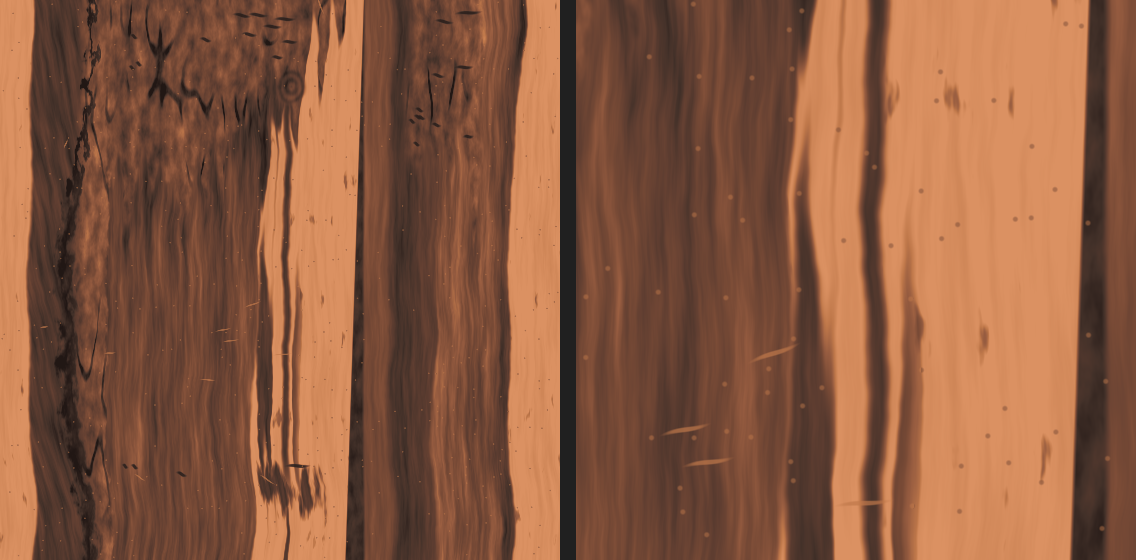
Left: the whole. Right: its middle third, enlarged.
Write a WebGL 2 fragment shader that draws this texture.

```glsl
#version 300 es
precision highp float;
// Weathered two-tone timber: pale sapwood, streaked heartwood, torn bark and a shadowed gap.

uniform vec2 u_resolution;
out vec4 fragColor;

const vec3 SOOT = vec3(0.13, 0.09, 0.08);
const vec3 DARK = vec3(0.26, 0.19, 0.16);
const vec3 BROWN = vec3(0.37, 0.24, 0.19);
const vec3 UMBER = vec3(0.47, 0.29, 0.21);
const vec3 RUST = vec3(0.59, 0.36, 0.25);
const vec3 HONEY = vec3(0.75, 0.47, 0.29);
const vec3 PALE = vec3(0.86, 0.57, 0.385);
const vec2 COARSE_GRAIN = vec2(24.0, 2.2);
const vec2 FINE_GRAIN = vec2(115.0, 8.0);
const float EDGE = 0.003;
const int NICKS = 26;
const int SPLINTERS = 12;

uint scramble(uint n) {
  n = (n ^ 61u) ^ (n >> 16);
  n *= 9u;
  n = (n ^ (n >> 4)) * 668265261u;
  return n ^ (n >> 15);
}

float hash(ivec2 c) {
  return float(scramble(uint(c.x) + scramble(uint(c.y))) >> 8) / 16777216.0;
}

float corner(ivec2 c, vec2 d) {
  float angle = 6.2832 * hash(c);
  return dot(vec2(cos(angle), sin(angle)), d);
}

float noise(vec2 p) {
  ivec2 c = ivec2(floor(p));
  vec2 f = fract(p);
  vec2 u = f * f * f * (f * (f * 6.0 - 15.0) + 10.0);
  float low = mix(corner(c, f), corner(c + ivec2(1, 0), f - vec2(1, 0)), u.x);
  float high = mix(corner(c + ivec2(0, 1), f - vec2(0, 1)), corner(c + ivec2(1), f - 1.0), u.x);
  return 1.4 * mix(low, high, u.y);
}

float fbm(vec2 p) {
  float sum = 0.0, gain = 0.5;
  for (int i = 0; i < 4; i++) {
    sum += gain * noise(p);
    p = p * 2.03 + 17.3;
    gain *= 0.5;
  }
  return sum;
}

float after(float edge, float v) { return smoothstep(-EDGE, EDGE, v - edge); }
float ridge(float v, float width) { return 1.0 - smoothstep(0.2 * width, width, abs(v)); }

vec3 ramp(float t) {
  t = clamp(t, -0.2, 1.0) * 5.0;
  vec3 c = mix(SOOT, DARK, clamp(t + 1.0, 0.0, 1.0));
  c = mix(c, BROWN, clamp(t, 0.0, 1.0));
  c = mix(c, UMBER, clamp(t - 1.0, 0.0, 1.0));
  c = mix(c, RUST, clamp(t - 2.0, 0.0, 1.0));
  c = mix(c, HONEY, clamp(t - 3.0, 0.0, 1.0));
  return mix(c, PALE, clamp(t - 4.0, 0.0, 1.0));
}

// Soft-ended stroke of half-size s, turned by a
float stroke(vec2 d, float a, vec2 s) {
  d = mat2(cos(a), -sin(a), sin(a), cos(a)) * d;
  d.y += 0.3 * s.y * sin(d.x / s.x * 3.0);
  return 1.0 - smoothstep(0.5, 1.2, length(d / s));
}

void main() {
  vec2 uv = gl_FragCoord.xy / u_resolution;
  float sway = 0.012 * noise(vec2(1.7, uv.y * 5.0)) + 0.008 * fbm(uv * vec2(8.0, 9.0));
  vec2 p = uv + vec2(sway, 0.0);
  float coarse = fbm(p * COARSE_GRAIN), fine = fbm(p * FINE_GRAIN + 9.0);
  float rough = fbm(p * vec2(60.0, 24.0)), flame = noise(p * vec2(48.0, 2.5) + 4.0);
  float heart = 0.32 + 0.42 * coarse + 0.38 * fine;
  float sap = 0.98 + 0.10 * coarse + 0.12 * fine;
  sap -= 0.4 * smoothstep(0.32, 0.55, fbm(p * vec2(55.0, 14.0) + 31.0));
  float bark = 0.36 + 0.35 * coarse + 0.55 * rough;
  bark -= 0.5 * ridge(noise(p * vec2(26.0, 6.0)), 0.10) * smoothstep(-0.1, 0.3, noise(p * 9.0));

  // Left board: sapwood, slanted dark strip, heartwood
  float slanted = fbm(vec2((p.x + 0.2 * p.y) * 75.0, p.y * 7.0));
  float tone = mix(sap, 0.10 + 0.38 * slanted, after(0.058 + 0.006 * flame, p.x));
  tone = mix(tone, heart, after(0.195, p.x));

  // Torn bark above a charred, flame-shaped rim
  float rim = 0.67 + 0.16 * smoothstep(0.36, 0.48, p.x) + 0.11 * flame;
  float inside = smoothstep(0.13, 0.16, p.x);
  float above = p.y - rim;
  tone = mix(tone, bark, inside * smoothstep(-0.01, 0.02, above));
  tone -= 0.24 * inside * exp(-abs(above + 0.03) * 18.0);

  // Ragged crevice with a crumbling lip
  float crack = 0.125 + 0.035 * smoothstep(0.55, 0.85, p.y) + 0.03 * smoothstep(0.4, 0.0, p.y) + 0.03 * rough;
  tone = mix(tone, bark + 0.08, after(crack, p.x) * (1.0 - after(0.195 + 0.01 * rough, p.x)));
  float width = 0.007 + 0.014 * smoothstep(0.75, 0.6, p.y);
  tone = mix(tone, -0.14 + 0.3 * rough, ridge(p.x - crack, width));

  // Middle sapwood with dark tongues from above, long streaks and low flames
  float crown = 0.70 + 2.4 * max(p.x - 0.48, 0.0) + 0.16 * flame;
  float middle = after(0.442 + 0.05 * p.y + 0.008 * flame, p.x) * (1.0 - smoothstep(-0.02, 0.02, p.y - crown));
  float streaks = smoothstep(0.2, 0.42, noise(p * vec2(60.0, 1.6) + 7.0)) * (1.0 - smoothstep(0.52, 0.55, p.x));
  streaks = max(streaks, ridge(p.x - 0.515, 0.009) * smoothstep(0.08, 0.2, p.y));
  float low = exp(-pow((p.y - 0.13) / 0.08, 2.0)) * (1.0 - smoothstep(0.57, 0.61, p.x));
  streaks = max(streaks, smoothstep(0.40, 0.60, 0.55 * low + 0.6 * fbm(p * vec2(45.0, 8.0))));
  tone = mix(tone, mix(sap, 0.1 + 0.3 * fine, streaks), middle);
  float knot = length((p - vec2(0.52, 0.845)) * vec2(1.0, 0.8));
  tone = mix(tone, 0.16 + 0.12 * sin(knot * 500.0) + 0.4 * rough, 1.0 - smoothstep(0.018, 0.03, knot));

  // Right board: shaded flank, dark band, warm heartwood, sapwood
  float right = mix(0.40 + 0.2 * coarse + 0.2 * fine, 0.03 + 0.2 * smoothstep(0.71, 0.79, p.x) + 0.25 * fine, smoothstep(0.69, 0.712, p.x));
  right = mix(right, heart + 0.16, after(0.78 + 0.012 * flame, p.x));
  float torn = smoothstep(0.70, 0.76, p.y + 0.08 * flame) * smoothstep(0.715, 0.745, p.x) * (1.0 - after(0.84, p.x));
  right = mix(right, bark - 0.04, torn);
  float scar = ridge(p.x - 0.85, 0.018 * smoothstep(0.52, 0.75, p.y) + 0.001);
  right = mix(right, bark + 0.16, scar * smoothstep(0.5, 0.6, p.y));
  float rightEdge = 0.914 + 0.02 * smoothstep(0.6, 1.0, p.y);
  right -= 0.35 * smoothstep(0.05, 0.0, abs(p.x - rightEdge + 0.01) * 2.0);
  right = mix(right, sap, after(rightEdge, p.x));

  // Gap between the boards
  float seam = 0.617 + 0.033 * uv.y;
  right = mix(-0.03 + 0.25 * rough, right, after(0.65, uv.x + 0.2 * sway));
  tone = mix(tone, right, smoothstep(-0.0015, 0.0015, uv.x - seam));

  // Short cuts, mostly in the torn areas
  for (int i = 0; i < NICKS; i++) {
    vec2 r = vec2(hash(ivec2(i, 3)), hash(ivec2(i, 8)));
    vec2 at = i % 2 == 0 ? vec2(0.71, 0.7) + r * vec2(0.13, 0.29) : vec2(0.2, 0.86) + r * vec2(0.36, 0.13);
    if (i % 7 == 0) at = vec2(0.22, 0.09) + r * vec2(0.36, 0.08);
    float cut = stroke(uv - at, -0.5 + 0.6 * r.x, vec2(0.006 + 0.018 * r.y * r.x, 0.0035));
    tone = mix(tone, -0.15, 0.9 * cut);
  }

  // Pale splinters and dust
  vec3 colour = ramp(tone);
  for (int i = 0; i < SPLINTERS; i++) {
    vec2 r = vec2(hash(ivec2(i, 21)), hash(ivec2(i, 34)));
    float sliver = stroke(uv - r * vec2(0.6, 1.0), 3.0 * r.y - 1.0, vec2(0.006 + 0.012 * r.x, 0.0016));
    colour = mix(colour, HONEY, 0.7 * sliver);
  }
  vec2 cell = uv * 70.0;
  ivec2 id = ivec2(floor(cell));
  vec2 spot = 0.2 + 0.6 * vec2(hash(id + 101), hash(id + 202));
  float dust = step(0.9, hash(id + 303)) * (1.0 - smoothstep(0.05, 0.15, length(fract(cell) - spot)));
  colour = mix(colour, tone > 0.7 ? UMBER : HONEY, 0.5 * dust);
  fragColor = vec4(colour, 1.0);
}
```
